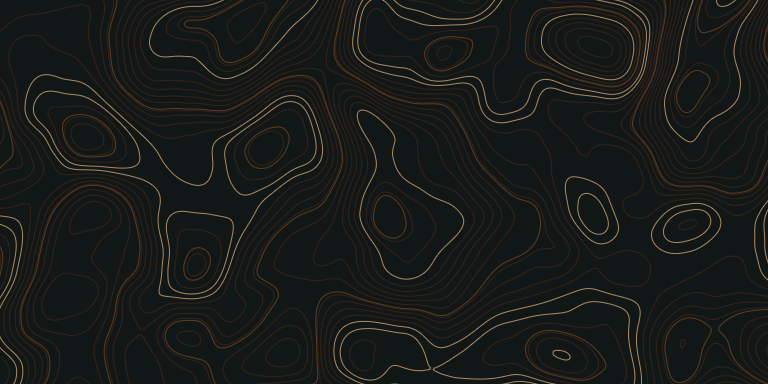
Reproduce this pattern procedurally as a Shadertoy shader.

```glsl
// Topographic contour lines in copper and sand tones on a near-black ground.

// Terrain, in units of the canvas height
const float CELLS = 3.6;            // noise cells per canvas height
const float DETAIL = 0.25;          // weight of the finer octave
const float WARP = 0.03;            // bending of the noise grid
const vec2 OFFSET = vec2(17.3, 41.7);

// Contours
const float LEVEL_STEP = 0.046;     // height between neighbouring lines
const float CYCLE = 15.0;           // levels before the line styles repeat
const float HALF_WIDTH = 0.0013;
const float TWIN_GAP = 0.26;        // companion line offset, in levels

// Colours
const vec3 GROUND = vec3(0.067, 0.090, 0.090);
const vec3 FAINT = vec3(0.205, 0.132, 0.090);
const vec3 COPPER = vec3(0.370, 0.230, 0.120);
const vec3 SAND = vec3(0.680, 0.540, 0.375);

float hash(ivec2 cell) {
    uint h = uint(cell.x) * 1597334677u ^ uint(cell.y) * 3812015801u;
    h = (h ^ (h >> 15)) * 2246822519u;
    h = (h ^ (h >> 13)) * 3266489917u;
    return float((h ^ (h >> 16)) >> 8) / 16777216.0;
}

float valueNoise(vec2 p) {
    ivec2 cell = ivec2(floor(p));
    vec2 f = fract(p);
    vec2 u = f * f * f * (f * (f * 6.0 - 15.0) + 10.0);
    float low = mix(hash(cell), hash(cell + ivec2(1, 0)), u.x);
    float high = mix(hash(cell + ivec2(0, 1)), hash(cell + ivec2(1, 1)), u.x);
    return mix(low, high, u.y);
}

float terrain(vec2 p) {
    p += WARP * sin(p.yx * vec2(9.0, 11.0) + vec2(0.7, 2.1));
    vec2 q = p * CELLS + OFFSET;
    return valueNoise(q) + DETAIL * valueNoise(q * 2.0 + OFFSET.yx);
}

// Share of a pixel-wide window that the line covers at this distance
float lineMask(float dist, float pixel) {
    float outer = clamp(0.5 + (HALF_WIDTH - dist) / pixel, 0.0, 1.0);
    float inner = clamp(0.5 - (HALF_WIDTH + dist) / pixel, 0.0, 1.0);
    return outer - inner;
}

bool isLevel(float level, float index) {
    return abs(level - index) < 0.5;
}

void mainImage(out vec4 fragColor, in vec2 fragCoord) {
    float pixel = 1.0 / iResolution.y;
    vec2 p = fragCoord * pixel;

    // Height and slope turn level differences into canvas distances
    float height = terrain(p);
    vec2 e = vec2(0.001, 0.0);
    vec2 slope = vec2(terrain(p + e.xy) - terrain(p - e.xy),
                      terrain(p + e.yx) - terrain(p - e.yx)) / (2.0 * e.x);
    float levelSize = LEVEL_STEP / max(length(slope), 0.02);

    float level = height / LEVEL_STEP;
    float nearest = floor(level + 0.5);
    float delta = level - nearest;
    float style = mod(nearest, CYCLE);

    // Sand lines form a pair and a single, copper lines have a faint twin
    bool sand = isLevel(style, 1.0) || isLevel(style, 2.0) || isLevel(style, 6.0);
    bool copper = isLevel(style, 4.0) || isLevel(style, 12.0);
    vec3 ink = sand ? SAND : copper ? COPPER : FAINT;

    vec3 color = GROUND;
    if (copper) {
        float twin = lineMask(abs(delta - TWIN_GAP) * levelSize, pixel);
        color = mix(color, FAINT, twin);
    }
    color = mix(color, ink, lineMask(abs(delta) * levelSize, pixel));

    fragColor = vec4(color, 1.0);
}
```
